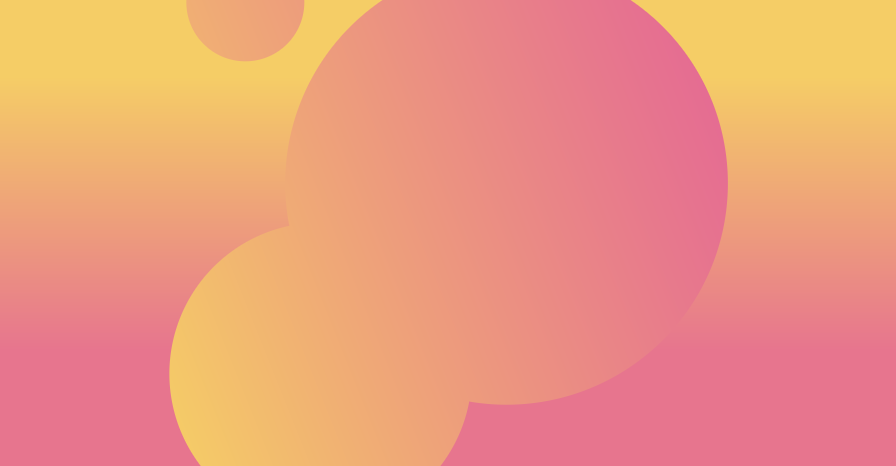
This background is drawn by a WebGL 2 fragment shader. Its source:

```glsl
#version 300 es
precision highp float;
// Merged discs with a diagonal warm gradient over a yellow-to-pink backdrop.

uniform vec2 u_resolution;
out vec4 fragColor;

float disc(vec2 p, vec2 center, float radius) {
  return length(p - center) - radius;
}

// Shared ramp; values above one give a deeper pink
vec3 warmRamp(float t) {
  vec3 yellow = vec3(0.961, 0.804, 0.400);
  vec3 pink = vec3(0.904, 0.459, 0.557);
  return mix(yellow, pink, t);
}

void main() {
  // Canvas height is one unit, width follows the aspect
  vec2 p = gl_FragCoord.xy / u_resolution.y;
  p.x += 0.5 * (512.0 / 266.0 - u_resolution.x / u_resolution.y);
  float depth = 1.0 - p.y;

  // Vertical backdrop with flat bands above and below
  vec3 color = warmRamp(clamp((depth - 0.163) / 0.589, 0.0, 1.0));

  // Union of the three discs
  float shape = disc(p, vec2(1.088, 0.6065), 0.475);
  shape = min(shape, disc(p, vec2(0.689, 0.198), 0.3245));
  shape = min(shape, disc(p, vec2(0.5275, 0.995), 0.1266));

  // One diagonal gradient runs through all discs
  float s = (p.x - 0.4 * depth - 0.0426) / 1.356;
  vec3 fill = warmRamp(clamp(0.05 + 1.2 * s - 0.18 * s * s, 0.0, 1.1));

  // Edge softened over one pixel
  float pixel = 1.0 / u_resolution.y;
  color = mix(color, fill, clamp(0.5 - shape / pixel, 0.0, 1.0));
  fragColor = vec4(color, 1.0);
}
```
